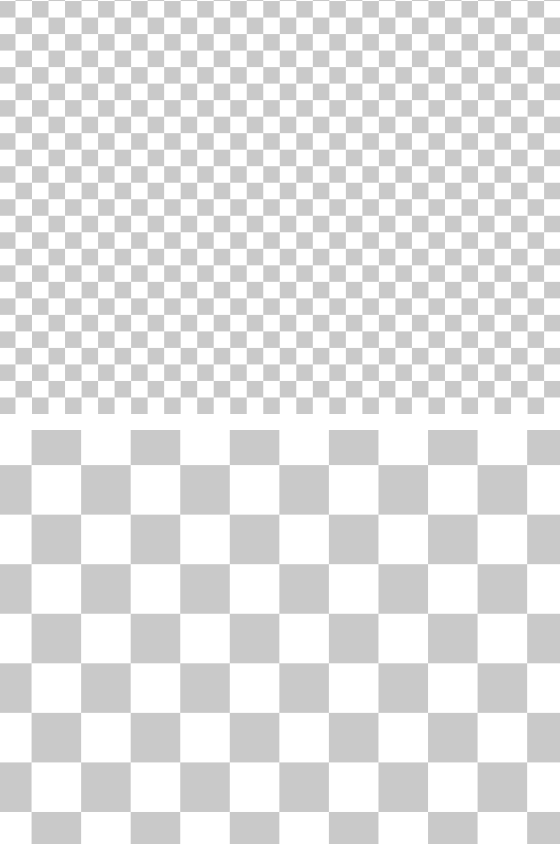
Top: the whole. Bottom: its middle third, enlarged.
This pattern is drawn by a Shadertoy shader. Its source:

```glsl
// Flat grey and white checkerboard of small square cells.

// Signed stripes of unit width: +1 on even cells, -1 on odd, with edges blended over one pixel.
vec2 stripes(vec2 p, float pixel) {
    vec2 edgeDistance = 0.5 - abs(mod(p + 0.5, 2.0) - 1.0);
    return clamp(2.0 * edgeDistance / pixel, -1.0, 1.0);
}

void mainImage(out vec4 fragColor, in vec2 fragCoord) {
    // Cell units: 33.9 cells across the width, the leftmost column slightly cropped
    float pixel = 33.9 / iResolution.x;
    vec2 p = fragCoord * pixel + vec2(0.063, 0.0);

    // Cells are grey where both stripe signs agree
    vec2 parity = stripes(p, pixel);
    float grey = 0.5 + 0.5 * parity.x * parity.y;

    fragColor = vec4(mix(vec3(1.0), vec3(0.79), grey), 1.0);
}
```
